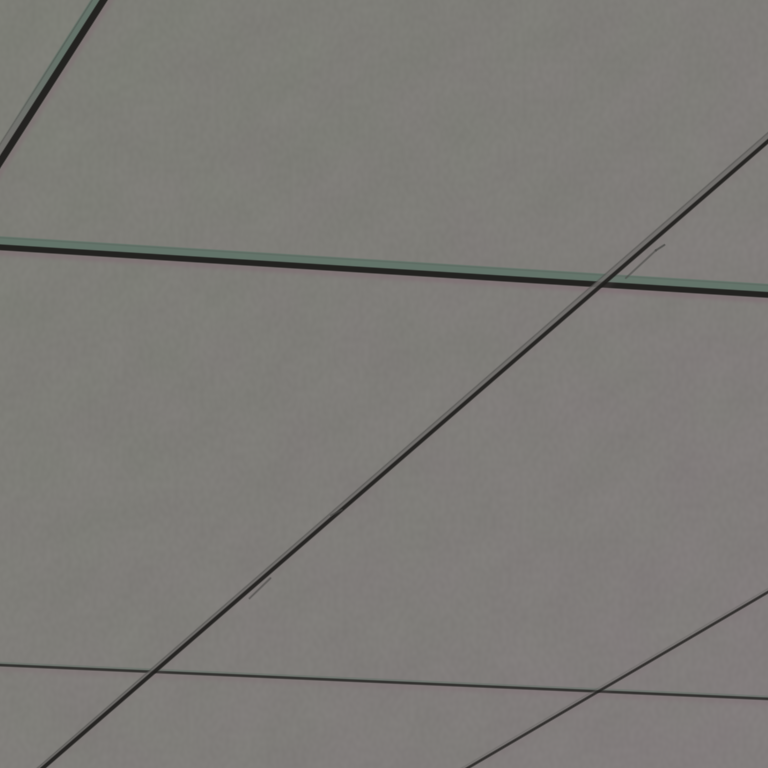
Write a Shadertoy shader that draws this texture.

```glsl
// Matte grey panels divided by five slanted dark seams, softly lit.
// Each seam is a signed line distance shaped into a core, a bevel and a rim,
// with green and magenta fringes; gradient noise adds mottling and grain.

#define BASE_COLOR vec3(0.498, 0.490, 0.475)
#define CORE_COLOR vec3(0.120, 0.115, 0.108)
#define GREEN_FRINGE vec3(0.375, 0.455, 0.410)
#define MAGENTA_FRINGE vec3(0.490, 0.400, 0.435)
#define BEVEL_COLOR vec3(0.430, 0.420, 0.412)
#define RIM_COLOR vec3(0.285, 0.285, 0.275)
#define SOFTNESS 0.0014
#define MOTTLE 0.016
#define GRAIN 0.013

vec2 hashGradient(vec2 cell) {
    vec3 h = fract(cell.xyx * vec3(0.1031, 0.1030, 0.0973));
    h += dot(h, h.yzx + 33.33);
    float angle = 6.2832 * fract((h.x + h.y) * h.z);
    return vec2(cos(angle), sin(angle));
}

float gradientNoise(vec2 p) {
    vec2 i = floor(p), f = fract(p);
    vec2 u = f * f * f * (f * (f * 6.0 - 15.0) + 10.0);
    vec2 e = vec2(0.0, 1.0);
    float low = mix(dot(hashGradient(i), f),
                    dot(hashGradient(i + e.yx), f - e.yx), u.x);
    float high = mix(dot(hashGradient(i + e.xy), f - e.xy),
                     dot(hashGradient(i + e.yy), f - e.yy), u.x);
    return mix(low, high, u.y);
}

float fbm(vec2 p) {
    float sum = 0.0, amp = 0.6;
    for (int i = 0; i < 4; i++) {
        sum += amp * gradientNoise(p);
        p = mat2(1.6, 1.2, -1.2, 1.6) * p + 7.3;
        amp *= 0.5;
    }
    return sum;
}

// Soft coverage of the band |d| < halfWidth
float band(float d, float halfWidth) {
    float s = max(SOFTNESS, 0.7 / iResolution.y);
    return 1.0 - smoothstep(halfWidth - s, halfWidth + s, abs(d));
}

float segmentDistance(vec2 p, vec2 a, vec2 b) {
    vec2 ab = b - a;
    return length(p - a - ab * clamp(dot(p - a, ab) / dot(ab, ab), 0.0, 1.0));
}

// Seam through a and b; positive distance lies on its upper left side.
// fringe holds the green, magenta and rim strengths.
vec3 seam(vec3 color, vec2 p, vec2 a, vec2 b, float halfWidth,
          float rim, float darkness, vec3 fringe) {
    vec2 dir = normalize(b - a);
    float d = dot(p - a, vec2(-dir.y, dir.x));
    float bevel = band(d - 0.5 * rim, 0.5 * rim);
    color = mix(color, BEVEL_COLOR, bevel * fringe.z);
    color = mix(color, GREEN_FRINGE, fringe.x * band(d - 0.55 * rim, 0.6 * rim));
    float below = d + halfWidth + 0.003;
    color = mix(color, MAGENTA_FRINGE, fringe.y * exp(-below * below / 2.2e-5));
    color = mix(color, RIM_COLOR, fringe.z * 0.6 * band(d - rim, 0.0009));
    return mix(color, CORE_COLOR, darkness * band(d, halfWidth));
}

vec3 scratch(vec3 color, vec2 p, vec2 a, vec2 b, float strength) {
    return mix(color, RIM_COLOR, strength * band(segmentDistance(p, a, b), 0.0012));
}

void mainImage(out vec4 fragColor, in vec2 fragCoord) {
    vec2 p = fragCoord / iResolution.xy;

    // Panel surface: faint tint drift, slanted mottling and fine grain
    vec3 color = BASE_COLOR;
    color += vec3(0.010, -0.002, 0.012) * (p.x - p.y);
    vec2 slanted = vec2(p.x + p.y, 1.7 * (p.y - 0.8 * p.x));
    color += MOTTLE * fbm(slanted * 9.0);
    color += GRAIN * gradientNoise(p * vec2(150.0, 110.0));
    color += vec3(0.006, -0.004, 0.006) * gradientNoise(p * 14.0 + 3.0);

    // Thin lower seams
    color = seam(color, p, vec2(0.0, 0.134), vec2(1.0, 0.090),
                 0.0017, 0.0035, 0.78, vec3(0.45, 0.25, 0.10));
    color = seam(color, p, vec2(0.609, 0.0), vec2(1.0, 0.229),
                 0.0017, 0.0040, 0.80, vec3(0.0, 0.12, 0.30));

    // Wide level seam with strong colour fringes
    color = seam(color, p, vec2(0.0, 0.678), vec2(1.0, 0.616),
                 0.0038, 0.0125, 0.95, vec3(0.85, 0.45, 0.35));

    // Long diagonal, its bevel widening toward the upper right
    color = seam(color, p, vec2(0.056, 0.0), vec2(1.0, 0.816),
                 0.0025, mix(0.0045, 0.0085, p.x), 0.92, vec3(0.0, 0.12, 0.80));

    // Steep corner seam, greener toward the top
    color = seam(color, p, vec2(0.0, 0.789), vec2(0.135, 1.0),
                 0.0045, 0.0125, 0.95,
                 vec3(0.75 * smoothstep(0.80, 0.95, p.y), 0.40, 0.75));

    // Short scratches beside the diagonal
    color = scratch(color, p, vec2(0.815, 0.638), vec2(0.854, 0.674), 0.65);
    color = scratch(color, p, vec2(0.854, 0.674), vec2(0.865, 0.681), 0.85);
    color = scratch(color, p, vec2(0.325, 0.221), vec2(0.352, 0.247), 0.65);
    color = scratch(color, p, vec2(0.431, 0.329), vec2(0.445, 0.336), 0.60);

    fragColor = vec4(color, 1.0);
}
```
